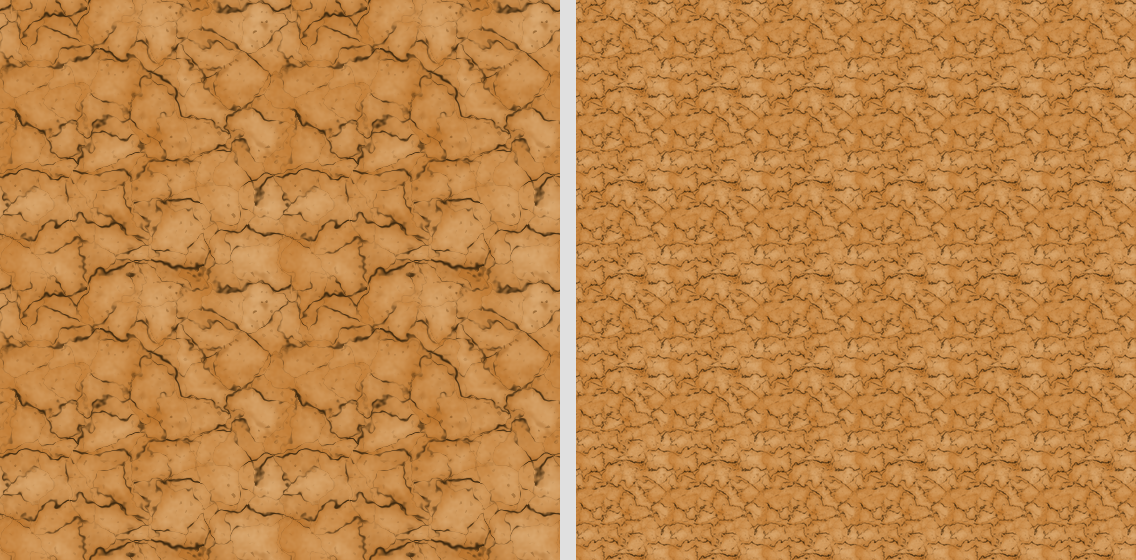
Left: one tile. Right: repeated 3 by 3.
Write a three.js fragment shader that draws this texture.

```glsl
#define REPEATS 2.0
#define STONES vec2(4.0, 5.0)
#define CHIPS vec2(6.0, 9.0)
#define CRACK_WIDTH 0.0056
#define CHIP_WIDTH 0.0046
#define WARP 0.2
#define JAGGED 0.02
#define SPECKS 0.75
#define SHADE_REACH 0.02

varying vec2 vUv;

const vec3 SAND_LIGHT = vec3(0.86, 0.67, 0.45);
const vec3 SAND_DEEP = vec3(0.755, 0.475, 0.19);
const vec3 SHADE = vec3(0.62, 0.38, 0.14);
const vec3 SPECK = vec3(0.46, 0.29, 0.11);
const vec3 CRACK = vec3(0.25, 0.165, 0.06);

vec2 hash2(vec2 p) {
  vec3 q = fract(p.xyx * vec3(0.1031, 0.1030, 0.0973));
  q += dot(q, q.yzx + 33.33);
  return fract((q.xx + q.yz) * q.zy);
}

// Wraps a lattice cell into one period
vec2 wrapCell(vec2 cell, vec2 period) {
  return floor(mod(cell + 0.5, period));
}

// Gradient noise that wraps every unit of p
float corner(vec2 cell, vec2 offset, float freq, float seed) {
  return dot(hash2(wrapCell(cell, vec2(freq)) + seed) * 2.0 - 1.0, offset);
}

float noise(vec2 p, float freq, float seed) {
  vec2 i = floor(p * freq), f = fract(p * freq), e = vec2(1.0, 0.0);
  vec2 u = f * f * f * (f * (f * 6.0 - 15.0) + 10.0);
  float low = mix(corner(i, f, freq, seed), corner(i + e, f - e, freq, seed), u.x);
  float high = mix(corner(i + e.yx, f - e.yx, freq, seed), corner(i + 1.0, f - 1.0, freq, seed), u.x);
  return mix(low, high, u.y);
}

float fbm(vec2 p, float freq, float seed) {
  float sum = 0.0, amp = 0.5;
  for (int i = 0; i < 4; i++) {
    sum += amp * noise(p, freq, seed);
    freq *= 2.0;
    seed += 17.0;
    amp *= 0.5;
  }
  return sum;
}

vec2 toSite(vec2 p, vec2 cell, vec2 count, float seed) {
  vec2 jitter = hash2(wrapCell(cell, count) + seed);
  return (cell + 0.08 + 0.84 * jitter) / count - p;
}

// x: distance to nearest cell border, y: how level that border is, z: cell random
vec3 cellBorders(vec2 p, vec2 count, float seed) {
  vec2 home = floor(p * count), nearest = vec2(9.0), owner = home;
  for (int y = -1; y <= 1; y++)
    for (int x = -1; x <= 1; x++) {
      vec2 cell = home + vec2(float(x), float(y));
      vec2 site = toSite(p, cell, count, seed);
      if (dot(site, site) < dot(nearest, nearest)) {
        nearest = site;
        owner = cell;
      }
    }
  vec2 border = vec2(9.0, 0.0);
  for (int y = -2; y <= 2; y++)
    for (int x = -2; x <= 2; x++) {
      vec2 site = toSite(p, home + vec2(float(x), float(y)), count, seed);
      vec2 span = site - nearest;
      if (dot(span, span) > 0.00001) {
        vec2 normal = normalize(span);
        float d = dot(0.5 * (site + nearest), normal);
        if (d < border.x) border = vec2(d, abs(normal.y));
      }
    }
  return vec3(border, hash2(wrapCell(owner, count) + seed + 7.0).x);
}

float crackLine(float d, float width) {
  return 1.0 - smoothstep(0.0, width * 1.5, d);
}

void main() {
  vec2 p = vUv * REPEATS;

  // Bent and ragged stone outlines
  vec2 q = p + WARP * vec2(fbm(p, 5.0, 3.0), fbm(p, 5.0, 51.0));
  q += JAGGED * vec2(noise(p, 22.0, 11.0), noise(p, 22.0, 29.0));
  q += JAGGED * 0.45 * vec2(noise(p, 56.0, 5.0), noise(p, 56.0, 83.0));
  vec3 stone = cellBorders(q, STONES, 13.0);
  vec3 chip = cellBorders(q + 0.03 * noise(p, 7.0, 61.0), CHIPS, 37.0);

  // Cracks open, close and break along their length, level ones widest
  float gaps = 0.35 * noise(p, 18.0, 23.0) + 0.3 * noise(p, 44.0, 67.0);
  float stoneOpen = smoothstep(-0.2, 0.3, fbm(p, 6.0, 71.0) + 0.4 * (stone.y - 0.62) + gaps);
  float chipOpen = smoothstep(-0.08, 0.35, fbm(p, 5.0, 97.0) + 0.2 * (chip.y - 0.6) + gaps);
  float stoneCrack = crackLine(stone.x, CRACK_WIDTH * (0.5 + 0.7 * stoneOpen)) * (0.12 + 0.88 * stoneOpen);
  float chipCrack = crackLine(chip.x, CHIP_WIDTH * (0.6 + 0.6 * chipOpen)) * (0.1 + 0.8 * chipOpen);

  // Domed, mottled stone faces
  float tone = 0.24 + 0.26 * smoothstep(0.0, 0.08, stone.x) + 0.18 * smoothstep(0.0, 0.045, chip.x);
  tone += 0.95 * fbm(p, 5.0, 131.0) + 0.2 * (stone.z - 0.5) + 0.16 * (chip.z - 0.5);
  tone += 0.14 * noise(p, 70.0, 19.0);
  vec3 color = mix(SAND_DEEP, SAND_LIGHT, clamp(tone, 0.0, 1.0));

  // Soft shade beside cracks, stains and specks
  float shade = 0.45 * stoneOpen * exp(-stone.x / SHADE_REACH);
  shade += 0.3 * chipOpen * exp(-chip.x / SHADE_REACH);
  float stain = smoothstep(-0.05, 0.3, fbm(p, 7.0, 157.0));
  shade += 0.45 * stain * smoothstep(0.0, 0.4, noise(p, 30.0, 43.0));
  color = mix(color, SHADE, clamp(shade, 0.0, 0.8));
  float pits = smoothstep(0.24, 0.46, noise(p, 58.0, 173.0));
  color = mix(color, SPECK, SPECKS * pits * (0.25 + 0.75 * stain));

  color = mix(color, CRACK, max(stoneCrack, chipCrack));
  gl_FragColor = vec4(color, 1.0);
}
```
